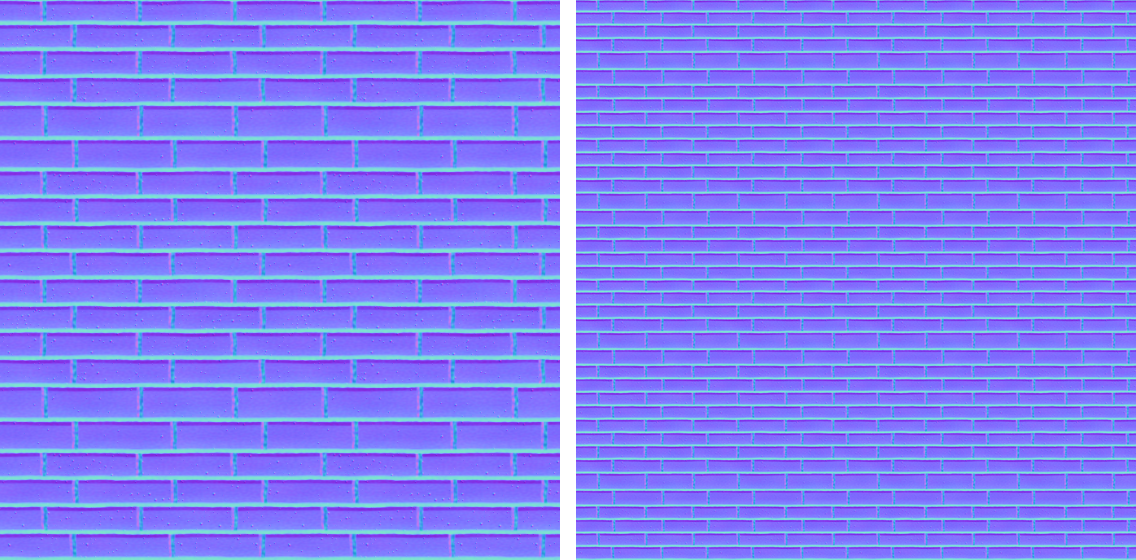
Left: one tile. Right: repeated 2 by 2.
This texture map is drawn by a Shadertoy shader. Its source:

```glsl
// Tangent-space normal map of a long-brick wall: 20 courses of 6 bricks, worn faces, recessed joints.

vec2 hash2(vec2 p) {
    vec3 q = fract(p.xyx * vec3(0.1031, 0.1030, 0.0973));
    q += dot(q, q.yzx + 33.33);
    return fract((q.xx + q.yz) * q.zy);
}

float corner(vec2 cell, vec2 offset, vec2 period) {
    float angle = 6.2832 * hash2(mod(cell, period) + 7.0).x;
    return dot(vec2(cos(angle), sin(angle)), offset);
}

// Gradient noise that wraps twice across the canvas, with `period` cells per wrap
float gradientNoise(vec2 uv, vec2 period) {
    vec2 p = uv * 2.0 * period;
    vec2 c = floor(p), f = p - c;
    vec2 w = f * f * f * (f * (f * 6.0 - 15.0) + 10.0);
    vec2 e = vec2(1.0, 0.0);
    return 1.4 * mix(
        mix(corner(c, f, period), corner(c + e, f - e, period), w.x),
        mix(corner(c + e.yx, f - e.yx, period), corner(c + 1.0, f - 1.0, period), w.x), w.y);
}

// Slope of scattered round grains, one at most per cell
vec2 grainSlope(vec2 uv, float cells, float density) {
    vec2 p = uv * 2.0 * cells;
    vec2 id = mod(floor(p), cells);
    vec2 kind = hash2(id + 31.0);
    vec2 centre = 0.3 + 0.4 * hash2(id + 83.0);
    vec2 v = (fract(p) - centre) / mix(0.09, 0.17, kind.y);
    return step(kind.x, density) * v * exp(-dot(v, v)) * mix(0.4, 1.4, kind.y);
}

void mainImage(out vec4 fragColor, in vec2 fragCoord) {
    vec2 uv = fragCoord / iResolution.xy;
    vec2 p = uv * 768.0;                    // canvas is 768 units wide
    float soft = 768.0 / iResolution.y * 0.5;

    // Courses: ten heights, used twice
    float beds[11] = float[11](0.0, 37.0, 74.0, 111.0, 148.0, 191.0, 238.0, 276.0, 313.0, 349.0, 386.0);
    float waver = gradientNoise(uv, vec2(5.0, 10.0));
    float y = mod(p.y - 1.0 + 0.9 * waver, 768.0);
    float upper = step(386.0, y);
    y -= upper * 386.0;
    int row = 0;
    for (int i = 1; i < 10; i++) if (y >= beds[i]) row = i;
    float top = min(beds[row + 1], 386.0 - 4.0 * upper);
    float above = y - beds[row];
    float below = top - y;
    float rise = above / (top - beds[row]);

    // Head joints: three per half width, staggered on alternate courses
    vec3 heads = row % 2 == 0 ? vec3(102.0, 237.0, 361.0) : vec3(61.0, 192.0, 322.0);
    float shift = 4.0 * hash2(vec2(float(row), 5.0)).x - 2.0;
    float lean = 1.2 * gradientNoise(uv, vec2(6.0, 24.0));
    float side = 1000.0, along = 1000.0, brick = 0.0;
    for (int i = 0; i < 3; i++) {
        float right = mod(p.x - heads[i] - shift + lean, 384.0);
        float d = right > 192.0 ? right - 384.0 : right;
        if (abs(d) < abs(side)) side = d;
        if (right < along) { along = right; brick = float(i); }
    }
    vec2 wear = hash2(vec2(brick + 11.0, float(row) * 3.0 + 2.0));

    // Brick face: gentle crown, fine roughness and grains
    float rough = gradientNoise(uv, vec2(80.0, 110.0));
    vec2 slope = vec2(0.015, mix(0.08, -0.15, smoothstep(0.0, 0.5, rise)) + 0.05 * (wear.x - 0.5));
    slope += vec2(0.05 * rough, 0.06 * gradientNoise(uv + 0.37, vec2(76.0, 128.0)));
    slope += 0.07 * vec2(gradientNoise(uv, vec2(7.0, 14.0)), gradientNoise(uv + 0.21, vec2(5.0, 12.0)));
    float density = (row == 4 || row == 5) ? 0.05 : mix(0.07, 0.24, wear.y);
    slope += 0.75 * grainSlope(uv, 44.0, density) + 0.6 * grainSlope(uv + 0.13, 64.0, density);

    // Shaded upper arris: a dark core with a faint roll below, tilted on each brick
    float tilt = (wear.x - 0.5) * 1.2 * (along / 64.0 - 1.0);
    float arris = smoothstep(3.0 + soft, 0.4, abs(below - 4.9 + tilt));
    slope.y -= arris * (0.5 + 0.25 * waver + 0.15 * rough);
    slope.y -= 0.1 * smoothstep(12.0, 5.0, below);

    // Head joint: right-facing edge, then a pitted left-facing edge
    float crumble = gradientNoise(uv, vec2(60.0, 76.0));
    float pitted = gradientNoise(uv + 0.11, vec2(80.0, 72.0));
    float lit = smoothstep(2.6 + soft, 0.4, abs(side + 2.8));
    float shade = smoothstep(3.4 + soft, 0.6, abs(side - 1.9));
    float joint = smoothstep(6.0 + soft, 2.8, abs(side));
    vec2 jointSlope = vec2(lit * (0.4 + 0.5 * crumble) - shade * (0.68 + 0.6 * pitted),
                           0.06 + shade * (0.28 + 0.5 * crumble) - lit * 0.12);
    slope = mix(slope, jointSlope, joint);

    // Bed joint: ledge facing up, crisp beneath and rolling softly into the brick over it
    float offset = above < below ? above : -below;
    offset += 0.5 * gradientNoise(uv + 0.43, vec2(14.0, 10.0)) + 0.4 * crumble;
    float ledge = smoothstep(-2.9 - soft, -0.6, offset) * smoothstep(4.6 + soft, 0.4, offset);
    float fade = 1.14 + 0.2 * gradientNoise(uv + 0.29, vec2(11.0, 20.0)) + 0.2 * crumble;
    slope = mix(slope, vec2(-0.04 + 0.08 * rough, fade), ledge);

    fragColor = vec4(0.5 + 0.5 * normalize(vec3(slope, 1.0)), 1.0);
}
```
